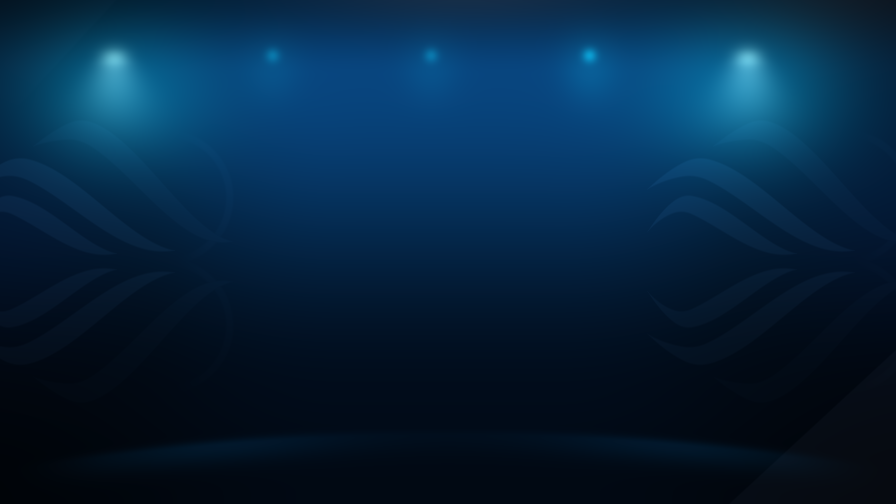
Reproduce this background procedurally as a Shadertoy shader.

```glsl
// A dark blue stage: a vertical wash of light, a row of five lamps with soft cones,
// a faintly lit floor, and pale mirrored plumes on both sides.
// Coordinates are canvas heights; glows are Gaussians, plumes are bands around curves.

const vec3 DEEP = vec3(0.004, 0.050, 0.110);
const vec3 WASH = vec3(0.030, 0.270, 0.495);
const vec3 HAZE = vec3(0.005, 0.225, 0.245);
const vec3 BEAM = vec3(0.240, 0.260, 0.230);
const vec3 BULB = vec3(0.200, 0.220, 0.180);
const vec3 SPARK = vec3(0.010, 0.230, 0.230);
const vec3 FLOOR_LIGHT = vec3(0.004, 0.065, 0.105);
const vec3 PLUME = vec3(0.022, 0.038, 0.052);
const vec3 WARM = vec3(0.080, 0.045, 0.030);
const vec3 PANEL = vec3(0.022, 0.024, 0.030);

const float STAGE_WIDTH = 1.778;
const vec2 FIRST_LAMP = vec2(0.227, 0.890);
const float LAMP_STEP = 0.3143;
const vec2 LEFT_PLUME = vec2(0.352, 0.481);
const vec2 RIGHT_PLUME = vec2(1.701, 0.481);

float gauss(vec2 d, vec2 size) {
    d /= size;
    return exp(-dot(d, d));
}

// Strong lamp: broad haze, a widening beam and a small bright bulb
vec3 spotlight(vec2 d) {
    float drop = max(-d.y, 0.0);
    float spread = 0.028 + 0.42 * drop;
    float beam = exp(-d.x * d.x / (spread * spread) - drop * drop / 0.0130);
    beam *= smoothstep(-0.018, 0.018, -d.y);
    vec3 light = HAZE * gauss(d + vec2(0.0, 0.075), vec2(0.195, 0.145));
    return light + BEAM * beam + BULB * gauss(d, vec2(0.028, 0.020));
}

// Weak lamp: a tiny spark with a dim halo
vec3 sparkle(vec2 d) {
    vec3 light = SPARK * gauss(d, vec2(0.014));
    return light + 0.30 * SPARK * gauss(d + vec2(0.0, 0.025), vec2(0.055, 0.065));
}

// One S-shaped feather: a tapered band that crests, then sweeps down to its root
float feather(vec2 q, float left, float right, float crest, float root, float tipDrop, float halfWidth) {
    float t = (q.x - left) / (right - left);
    float s = clamp(t, 0.0, 1.0);
    float tip = max(1.0 - s / 0.3, 0.0);
    float middle = mix(crest, root, smoothstep(0.18, 1.0, s)) - tipDrop * tip * tip;
    float band = halfWidth * sin(3.14159 * s) - abs(q.y - middle);
    float inside = step(0.0, t) * step(t, 1.0);
    return inside * smoothstep(-0.002, 0.003, band);
}

// Three feathers and a thin outer curl, mirrored above and below the root
float plume(vec2 q) {
    q.y = abs(q.y);
    float shape = 0.0;
    for (int i = 0; i < 3; i++) {
        float k = float(i);
        float left = -0.417 + 0.065 * k * (k - 1.0);
        float right = -0.120 + 0.115 * k;
        float f = feather(q, left, right, 0.118 + 0.073 * k, 0.016 + 0.006 * k * k,
                          0.060 - 0.012 * k, 0.023 + 0.004 * k);
        shape = max(shape, f * (1.0 - 0.28 * k * step(1.5, k)));
    }
    float curl = abs(length(q - vec2(-0.023, 0.127)) - 0.127);
    float arc = (1.0 - smoothstep(0.004, 0.010, curl)) * smoothstep(-0.01, 0.07, q.x);
    return max(shape, 0.30 * arc);
}

void mainImage(out vec4 fragColor, in vec2 fragCoord) {
    vec2 p = fragCoord / iResolution.y;
    p.x += 0.5 * (STAGE_WIDTH - iResolution.x / iResolution.y);
    float side = (p.x - 0.5 * STAGE_WIDTH) / (0.5 * STAGE_WIDTH);

    // Background wash, darker toward the sides, ceiling and ground
    vec3 color = mix(DEEP, WASH, smoothstep(0.22, 0.86, p.y));
    color *= 1.0 - 0.58 * smoothstep(0.25, 1.05, abs(side));
    color *= 1.0 - 0.50 * smoothstep(0.85, 1.02, p.y);
    color *= 1.0 - 0.32 * (1.0 - smoothstep(0.02, 0.30, p.y));
    color += vec3(0.004, 0.020, 0.060) * smoothstep(0.6, 1.0, abs(side)) * gauss(vec2(p.y - 0.55, 0.0), vec2(0.25));

    // Warm ceiling tint
    color += WARM * gauss(p - vec2(0.93, 1.03), vec2(0.30, 0.075));
    color += 0.65 * WARM * gauss(p - vec2(1.66, 1.02), vec2(0.25, 0.12));

    // Side plumes
    float plumes = plume(p - LEFT_PLUME) + plume(p - RIGHT_PLUME);
    color += PLUME * plumes * (0.55 + 0.45 * smoothstep(0.25, 0.65, p.y));

    // Lamps: strong at both ends, weak between
    for (int i = 0; i < 5; i++) {
        vec2 d = p - FIRST_LAMP - vec2(LAMP_STEP * float(i), 0.0);
        bool outer = i == 0 || i == 4;
        color += outer ? spotlight(d) : sparkle(d) * (i == 3 ? 1.25 : 0.75);
    }

    // Curved floor with two soft pools of light
    float rim = 0.135 - 0.075 * side * side - p.y;
    float falloff = rim > 0.0 ? 0.035 : 0.012;
    float floorGlow = exp(-rim * rim / (falloff * falloff));
    float pools = exp(-pow((abs(side) - 0.52) / 0.26, 2.0));
    color += FLOOR_LIGHT * floorGlow * (0.22 + 0.70 * pools) * (1.0 - smoothstep(0.75, 1.0, abs(side)));

    // Faint slanted panels in two corners
    float lowerPanel = smoothstep(-0.003, 0.003, p.x - 1.447 - 1.083 * p.y);
    float upperPanel = smoothstep(-0.004, 0.004, 0.231 + 0.926 * (p.y - 1.0) - p.x);
    color += PANEL * lowerPanel;
    color += 0.35 * PANEL * upperPanel * smoothstep(0.75, 0.9, p.y);

    fragColor = vec4(clamp(color, 0.0, 1.0), 1.0);
}
```
